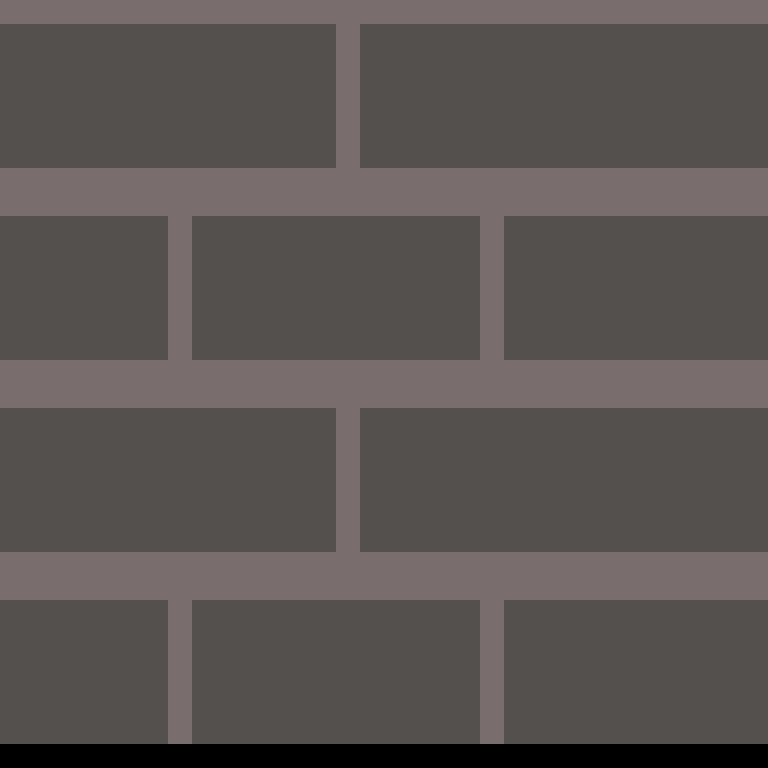
Write a WebGL 2 fragment shader that draws this pattern.

```glsl
#version 300 es
precision highp float;
// Flat brick wall: four courses on a 32-unit grid, with wide bed joints and
// narrow upright joints whose spacing alternates from course to course.
// Joints are repeated bands, and a black strip runs along the bottom edge.

uniform vec2 u_resolution;
out vec4 fragColor;

const float GRID_UNITS = 32.0;
const float COURSE_HEIGHT = 8.0;
const float BED_WIDTH = 2.0;
const float JOINT_WIDTH = 1.0;
const float STRIP_HEIGHT = 1.0;

const vec3 BRICK_COLOR = vec3(0.329, 0.314, 0.306);
const vec3 MORTAR_COLOR = vec3(0.476, 0.426, 0.426);
const vec3 STRIP_COLOR = vec3(0.0);

// Distance to the nearest of the lines at center + k * spacing
float repeatedLine(float x, float center, float spacing) {
    return abs(mod(x - center + 0.5 * spacing, spacing) - 0.5 * spacing);
}

// Coverage of a signed distance, softened over one pixel
float coverage(float dist, float pixel) {
    return clamp(0.5 - dist / pixel, 0.0, 1.0);
}

// Mortar mask: horizontal beds plus the upright joints of each course
float mortarMask(vec2 p, vec2 pixel) {
    float bed = repeatedLine(p.y, 0.0, COURSE_HEIGHT) - 0.5 * BED_WIDTH;

    // Odd courses hold bricks twice as long as even ones
    float odd = mod(floor(p.y / COURSE_HEIGHT), 2.0);
    float center = mix(7.5, 14.5, odd);
    float spacing = mix(13.0, 26.0, odd);
    float joint = repeatedLine(p.x, center, spacing) - 0.5 * JOINT_WIDTH;

    return max(coverage(bed, pixel.y), coverage(joint, pixel.x));
}

void main() {
    vec2 p = gl_FragCoord.xy / u_resolution * GRID_UNITS;
    vec2 pixel = GRID_UNITS / u_resolution;

    vec3 color = mix(BRICK_COLOR, MORTAR_COLOR, mortarMask(p, pixel));

    // Strip along the bottom edge
    color = mix(color, STRIP_COLOR, coverage(p.y - STRIP_HEIGHT, pixel.y));

    fragColor = vec4(color, 1.0);
}
```
